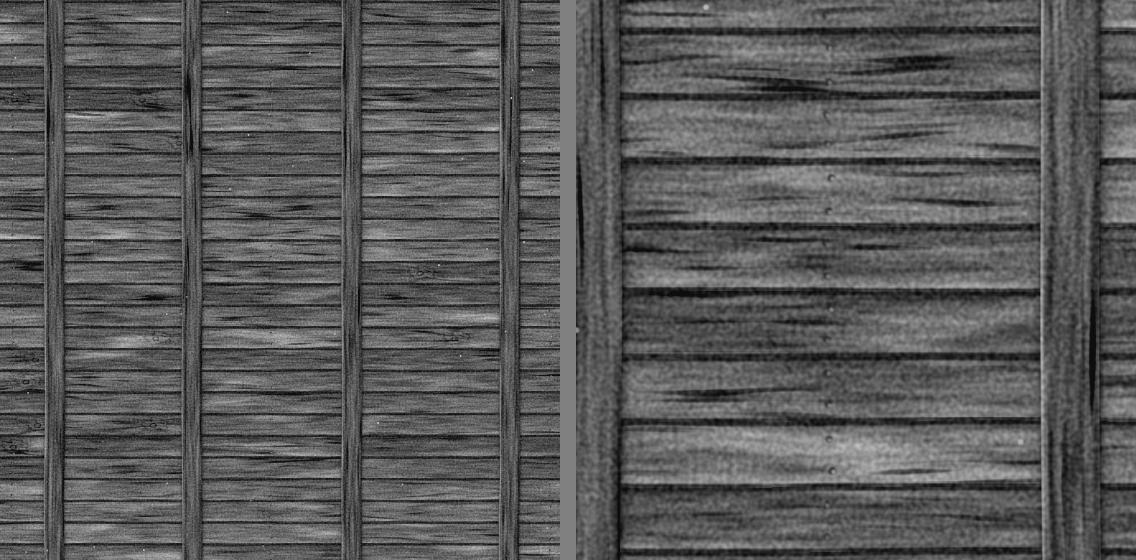
Left: the whole. Right: its middle third, enlarged.
Reproduce this texture procedurally as a WebGL 2 fragment shader.

```glsl
#version 300 es
precision highp float;
// Weathered grey timber wall: 25.8 overlapping horizontal boards crossed by
// four upright battens. Stretched gradient noise gives the grain; hashes per
// board vary its tone, knots, nails and pale flecks.
uniform vec2 u_resolution;
out vec4 fragColor;

vec2 hash2(vec2 p) {
  vec3 q = fract(p.xyx * vec3(0.1031, 0.1030, 0.0973));
  q += dot(q, q.yzx + 33.33);
  return fract((q.xx + q.yz) * q.zy);
}

// Gradient noise, about -0.7 to 0.7
float noise(vec2 p) {
  vec2 i = floor(p), f = fract(p);
  vec2 u = f * f * f * (f * (f * 6.0 - 15.0) + 10.0);
  vec2 o = vec2(0.0, 1.0);
  float a = dot(hash2(i) * 2.0 - 1.0, f);
  float b = dot(hash2(i + o.yx) * 2.0 - 1.0, f - o.yx);
  float c = dot(hash2(i + o.xy) * 2.0 - 1.0, f - o.xy);
  float d = dot(hash2(i + o.yy) * 2.0 - 1.0, f - o.yy);
  return mix(mix(a, b, u.x), mix(c, d, u.x), u.y);
}

// Wood fibres running along x, with dark cracks gathered in patches
float grain(vec2 p) {
  float broad = noise(p * vec2(7.0, 85.0)) * 0.17;
  float fine = noise(p * vec2(24.0, 250.0) + 31.0) * 0.20;
  float patches = smoothstep(-0.2, 0.35, noise(p * vec2(5.0, 45.0) + 77.0));
  float cracks = smoothstep(0.02, 0.4, noise(p * vec2(15.0, 210.0) + 9.0));
  return broad + fine - cracks * patches * 0.30;
}

// Dark rings around a knot; d is measured in knot radii
float knotRings(vec2 d, float falloff) {
  float ring = sin(length(d) * 11.0 + noise(d * 2.5 + 40.0) * 7.0);
  return falloff * smoothstep(-0.1, 0.9, ring);
}

float boards(vec2 p, float bay) {
  float r = (p.y - 0.003) * 25.8 + noise(vec2(p.x * 6.0, floor(p.y * 25.8))) * 0.05;
  float row = floor(r), f = fract(r);
  vec2 id = vec2(row + 7.0, bay + 3.0);
  vec2 rnd = hash2(id * 3.7), rowRnd = hash2(vec2(row + 50.0, 8.0));

  // A knot in some boards bends the fibres around it
  vec2 d = vec2((p.x - bay * 0.25 - rnd.y * 0.2) / 0.032, (f - 0.5) / 0.42);
  float knot = step(0.8, rnd.x) * exp(-dot(d, d) * 1.3);
  vec2 q = p + vec2(rnd.x * 9.0, row * 0.37);
  q.y += noise(p * vec2(9.0, 25.0)) * 0.004 + knot * d.y * 0.012;

  float tone = 0.375 + (rowRnd.x - 0.5) * 0.11 + (rnd.y - 0.5) * 0.07;
  tone += grain(q) - knotRings(d, knot) * 0.20;
  tone += smoothstep(0.05, 0.4, noise(q * vec2(6.0, 38.0) + 120.0)) * 0.15;

  // Pale lower lip, soft shadow under the board above, dark seam
  tone += smoothstep(0.68, 0.9, f) * (0.02 + 0.09 * rowRnd.y);
  tone -= 0.11 * exp(-f * 9.0);
  float seam = 1.0 - smoothstep(0.03, 0.085, min(f, 1.0 - f));
  tone = mix(tone, 0.09, seam * (0.78 + 0.5 * noise(vec2(p.x * 30.0, row))));

  // Two nails per board on each nail line
  float n = r * 2.0;
  for (int i = 0; i < 3; i++) {
    float x = float[3](0.023, 0.484, 0.983)[i];
    vec2 jitter = hash2(vec2(floor(n) + 20.0, float(i) + 5.0)) - 0.5;
    vec2 e = vec2(p.x - x - jitter.x * 0.004, (fract(n) - 0.5 - jitter.y * 0.12) / 51.6);
    float head = 1.0 - smoothstep(0.0012, 0.0032, length(e));
    float glint = 1.0 - smoothstep(0.0005, 0.0021, length(e - vec2(0.0008, 0.0008)));
    tone = mix(tone, 0.17, head * 0.7);
    tone = mix(tone, 0.60, glint * (0.65 + jitter.x * 0.5));
  }
  return tone;
}

// Upright batten; d is the signed distance from its centre line
float batten(vec2 p, float d, float index) {
  float tone = 0.345 + grain(vec2(p.y * 0.8 + index * 3.1, d + index * 0.7)) * 1.05;
  tone -= 0.13 * exp(-pow((d + 0.011) / 0.0018, 2.0));
  tone -= 0.12 * smoothstep(0.011, 0.0165, d);
  tone += 0.21 * (1.0 - smoothstep(0.0005, 0.0024, d + 0.0172));
  return tone;
}

void main() {
  vec2 uv = gl_FragCoord.xy / u_resolution;
  vec2 p = vec2(uv.x, 1.0 - uv.y);
  float pixel = 1.0 / u_resolution.x;
  float centres[4] = float[4](0.097, 0.3425, 0.6275, 0.9095);

  float bay = 0.0;
  for (int i = 0; i < 4; i++) bay += step(centres[i], p.x);
  float tone = boards(p, bay);

  // Lay the battens over the boards, with a shadow along both sides
  for (int i = 0; i < 4; i++) {
    float index = float(i);
    float d = p.x - centres[i] - noise(vec2(p.y * 5.0, index * 4.3 + 0.5)) * 0.003;
    float outside = max(abs(d) - 0.0175, 0.0);
    tone *= 1.0 - (d > 0.0 ? 0.68 : 0.4) * exp(-outside / 0.0026);
    float cover = 1.0 - smoothstep(-pixel, pixel, abs(d) - 0.0175);
    tone = mix(tone, batten(p, d, index), cover);
  }

  // Rough surface speckle and a few pale flecks
  tone += noise(p * 340.0) * 0.17 + noise(p * 190.0 + 60.0) * 0.09;
  vec2 cell = floor(p * 26.0), rnd = hash2(cell + 11.0);
  vec2 spot = fract(p * 26.0) - 0.2 - 0.6 * hash2(cell + 91.0);
  float fleck = step(0.94, rnd.x) * (1.0 - smoothstep(0.02, 0.065, length(spot)));
  tone = mix(tone, 0.78, fleck * (0.4 + 0.6 * rnd.y));

  fragColor = vec4(vec3(clamp(tone, 0.05, 0.9)), 1.0);
}
```
